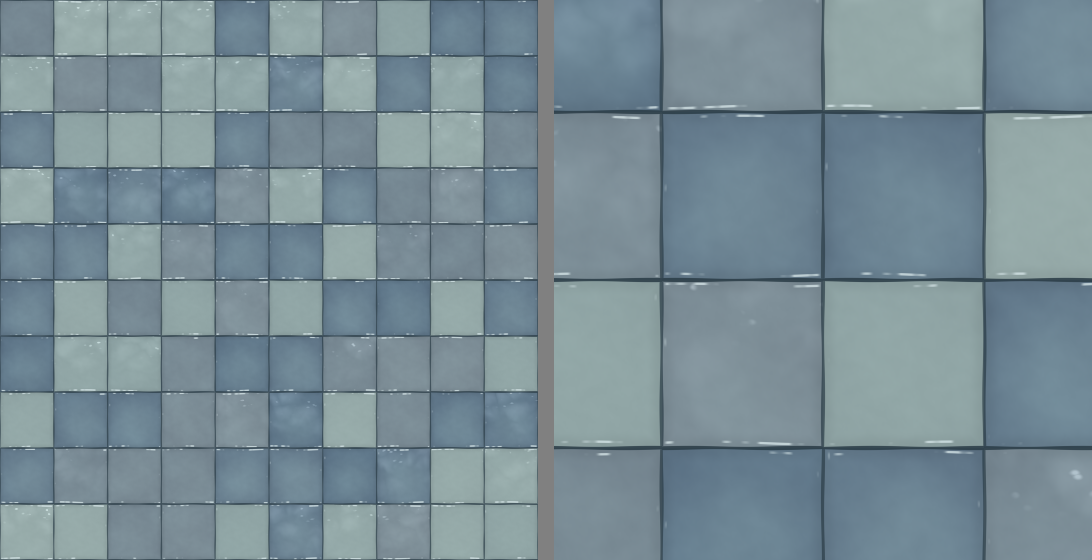
Left: the whole. Right: its middle third, enlarged.
Give the GLSL for this texture, as a WebGL 1 fragment shader.

```glsl
precision highp float;
uniform vec2 u_resolution;

float hash(vec2 p) {
  p = fract(p * vec2(0.1031, 0.1137) + 0.071);
  p += dot(p, p.yx + 33.33);
  return fract((p.x + p.y) * p.x * 17.31);
}

// Distance to the nearest scattered point
float cellular(vec2 p) {
  vec2 cell = floor(p), f = fract(p);
  float nearest = 1.5;
  for (int y = -1; y <= 1; y++) {
    for (int x = -1; x <= 1; x++) {
      vec2 o = vec2(float(x), float(y)), c = cell + o;
      vec2 point = o + vec2(hash(c), hash(c + 57.3));
      nearest = min(nearest, length(point - f));
    }
  }
  return nearest;
}

// Layered sines, roughly -1 to 1
float waves(vec2 p) {
  float sum = 0.0, amp = 0.5;
  for (int i = 0; i < 4; i++) {
    sum += amp * sin(p.x + 1.7 * sin(p.y)) * cos(p.y - 0.8 * sin(p.x));
    p = mat2(1.5, 1.1, -1.1, 1.5) * p + 2.3;
    amp *= 0.55;
  }
  return sum;
}

// Broken bright streak along one tile edge
float glint(float along, float dist, float seed, float cover, float pixel) {
  float wave = sin(along * 7.0 + seed * 41.0) + 0.6 * sin(along * 19.0 + seed * 83.0)
             + 0.4 * sin(along * 53.0 + seed * 29.0);
  float offset = 0.030 + 0.008 * sin(along * 5.0 + seed * 60.0);
  float thin = 1.0 - smoothstep(0.003, 0.005 + pixel, abs(dist - offset));
  float ends = smoothstep(0.01, 0.04, along) * smoothstep(0.99, 0.96, along);
  return thin * ends * smoothstep(-0.2, 0.9, wave + cover);
}

void main() {
  vec2 grid = gl_FragCoord.xy / u_resolution * 10.0;
  vec2 pixel = 10.0 / u_resolution;
  vec2 id = floor(grid), f = fract(grid);
  float kind = hash(id + 3.7), gloss = hash(id + 19.1), seed = hash(id + 41.9);
  vec2 local = f + id * 7.31;

  // Glaze: sage, grey or blue
  float sage = 1.0 - step(0.37, kind);
  float blue = step(0.68, kind);
  vec3 glaze = mix(vec3(0.475, 0.543, 0.582), vec3(0.568, 0.650, 0.650), sage);
  glaze = mix(glaze, vec3(0.405, 0.497, 0.562), blue);
  glaze += (seed - 0.5) * vec3(0.040, 0.034, 0.024);

  // Mottled pigment, paler towards the lower middle
  float cloud = waves(local * 3.0);
  float middle = 1.0 - smoothstep(0.1, 0.7, length(f - vec2(0.55, 0.38)));
  glaze += cloud * mix(0.032, 0.012, sage) * vec3(0.8, 1.0, 0.9);
  glaze += (middle - 0.4) * mix(0.012, 0.060, blue) * vec3(0.9, 1.0, 0.75);
  glaze += 0.008 * waves(local * 19.0);

  // Cloudy reflections and a few small flecks on the glossier tiles
  float shiny = step(0.62, gloss);
  float sheen = smoothstep(0.65, 0.0, cellular(local * vec2(2.0, 2.8) + 0.5 * cloud));
  float upper = smoothstep(0.1, 0.9, f.y);
  glaze += shiny * sheen * (0.02 + 0.06 * upper) * mix(0.6, 1.0, blue);
  float fleck = smoothstep(0.20, 0.04, cellular(local * vec2(4.5, 8.0) + 0.4 * cloud));
  float patchy = smoothstep(0.0, 0.4, waves(local * 5.0 + 9.0));
  glaze += shiny * fleck * patchy * smoothstep(0.55, 0.95, f.y) * 0.20;

  // Softly shaded rim
  vec2 rim = min(f, 1.0 - f);
  glaze *= 0.95 + 0.05 * smoothstep(0.01, 0.10, min(rim.x, rim.y));

  // Light catching the rounded edges
  float bottom = glint(f.x, f.y, seed, mix(-1.1, 0.2, gloss), pixel.y);
  float top = glint(f.x, 1.0 - f.y, kind, mix(-1.7, 0.1, seed), pixel.y);
  float left = glint(f.y, f.x, gloss, -1.5, pixel.x);
  float right = glint(f.y, 1.0 - f.x, seed + 0.4, -1.7, pixel.x);
  float light = max(max(bottom, top) * 0.78, max(left, right) * 0.45);
  vec3 color = mix(glaze, vec3(0.84, 0.90, 0.91), light);

  // Dark, slightly uneven joints
  vec2 width = 0.009 + 0.003 * sin(f.yx * 9.0 + seed * 30.0);
  vec2 joint = 1.0 - smoothstep(width - 0.5 * pixel, width + 0.8 * pixel, rim);
  color = mix(color, vec3(0.17, 0.24, 0.28), max(joint.x * 0.72, joint.y * 0.88));

  gl_FragColor = vec4(clamp(color, 0.0, 1.0), 1.0);
}
```
